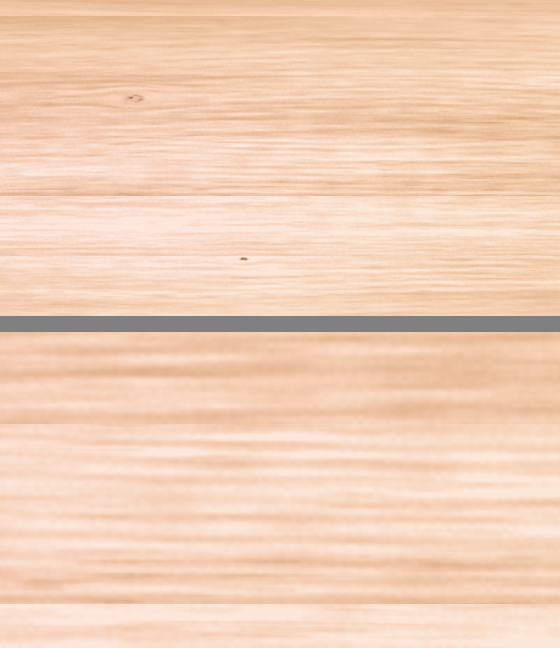
Top: the whole. Bottom: its middle third, enlarged.
A WebGL 2 fragment shader for this texture:

```glsl
#version 300 es
precision highp float;

#define PLANK_HEIGHT 0.19
#define BAND_GAIN 0.62
#define STREAK_GAIN 0.48
#define GRAIN_GAIN 0.42
#define FIBRE_GAIN 0.42
#define RING_GAIN 0.17
#define PORE_GAIN 0.55
#define SEAM_GAIN 0.30
#define DARK_WOOD vec3(0.90, 0.72, 0.58)
#define MID_WOOD vec3(0.96, 0.81, 0.70)
#define PALE_WOOD vec3(0.985, 0.90, 0.84)
#define KNOT_BROWN vec3(0.66, 0.43, 0.31)

uniform vec2 u_resolution;
out vec4 fragColor;

float hash(vec2 p) {
    return fract(sin(dot(p, vec2(127.1, 311.7))) * 43758.5);
}

float noise(vec2 p) {
    vec2 cell = floor(p);
    vec2 f = fract(p);
    f = f * f * (3.0 - 2.0 * f);
    float low = mix(hash(cell), hash(cell + vec2(1.0, 0.0)), f.x);
    float high = mix(hash(cell + vec2(0.0, 1.0)), hash(cell + 1.0), f.x);
    return mix(low, high, f.y);
}

float signedNoise(vec2 p) {
    return 2.0 * noise(p) - 1.0;
}

void main() {
    vec2 p = gl_FragCoord.xy / u_resolution.y;

    // Knots: dark specks that push the grain apart
    float knot = 0.0;
    float bulge = 0.0;
    for (int i = 0; i < 2; i++) {
        float k = float(i);
        vec2 d = p - (vec2(0.424, 0.688) + k * vec2(0.345, -0.508));
        vec2 size = vec2(0.042, 0.016) / (1.0 + 0.9 * k);
        vec2 e = d / size;
        float speck = smoothstep(0.30, 0.75, noise(p * vec2(65.0, 110.0) + 7.0 * k));
        knot = max(knot, smoothstep(1.0, 0.25, length(e)) * (0.15 + 0.75 * speck));
        bulge += d.y * 0.6 * exp(-dot(e, e) * 0.16);
    }

    // Planks, each with its own shift of the grain
    float row = p.y / PLANK_HEIGHT;
    float plank = floor(row);
    float inPlank = fract(row);
    float seed = hash(vec2(plank, 4.0));
    vec2 g = p + vec2(seed * 9.0, plank * 3.0);
    g.y += 0.010 * signedNoise(g * vec2(1.1, 4.0))
         + 0.0015 * signedNoise(g * vec2(5.0, 12.0)) - bulge;

    // Soft focus towards the top and bottom edges
    float focus = 1.0 - 0.6 * smoothstep(0.20, 0.58, abs(p.y - 0.42));

    // Light pooled left of the centre
    float tone = 0.50 - 0.95 * length((p - vec2(0.60, 0.40)) * vec2(0.55, 1.1));
    tone += 0.25 * (seed - 0.5);

    // Grain from wide bands to fine fibres
    tone += BAND_GAIN * signedNoise(g * vec2(0.55, 16.0));
    tone += 0.28 * signedNoise(g * vec2(0.7, 7.0) + 5.0);
    tone += STREAK_GAIN * signedNoise(g * vec2(0.9, 48.0) + 13.0);
    tone += GRAIN_GAIN * focus * signedNoise(g * vec2(2.8, 105.0) + 29.0);
    tone += FIBRE_GAIN * focus * signedNoise(g * vec2(15.0, 165.0) + 41.0);
    tone += 0.14 * focus * signedNoise(p * 170.0);

    // Growth rings follow the contours of a stretched height field
    float height = g.y * 46.0 + 3.5 * noise(g * vec2(0.8, 3.0) + 17.0);
    float ringFade = smoothstep(0.35, 0.75, noise(g * vec2(0.9, 6.0) + 53.0));
    tone += RING_GAIN * (0.4 + ringFade) * sin(6.2832 * height);

    // Short dark pores gathered in patches
    float pore = smoothstep(0.68, 0.92, noise(g * vec2(12.0, 145.0) + 71.0));
    float patchy = smoothstep(0.35, 0.75, noise(g * vec2(1.2, 13.0) + 83.0));
    tone -= PORE_GAIN * focus * pore * patchy;

    // Faint broken seams with a darker strip beneath
    float seamDistance = min(inPlank, 1.0 - inPlank) * PLANK_HEIGHT;
    float seamFade = smoothstep(0.25, 0.75, noise(vec2(p.x * 1.8, round(row) * 7.0)));
    tone -= SEAM_GAIN * seamFade * smoothstep(0.007, 0.0, seamDistance);
    tone -= 0.45 * seamFade * smoothstep(0.65, 1.0, inPlank);
    tone = clamp(tone + 0.07, -1.6, 1.1);

    // Wood colour, rosier at the left and more golden at the right
    vec3 colour = tone < 0.0
        ? mix(MID_WOOD, DARK_WOOD, -tone)
        : mix(MID_WOOD, PALE_WOOD, tone);
    float rosy = smoothstep(1.7, 0.3, p.x) * smoothstep(0.50, 0.15, abs(p.y - 0.4));
    colour += mix(vec3(0.0, 0.002, -0.010), vec3(0.004, -0.005, 0.010), rosy);
    colour = mix(colour, KNOT_BROWN, knot);

    fragColor = vec4(clamp(colour, 0.0, 1.0), 1.0);
}
```
